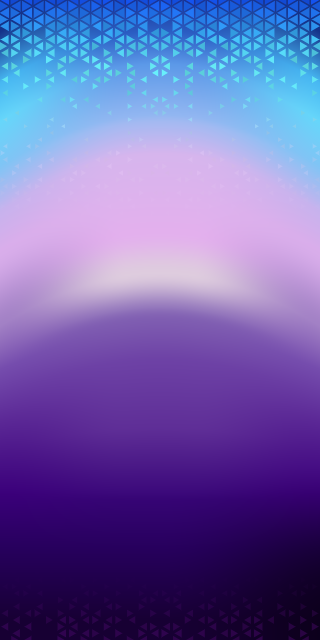
Reproduce this background procedurally as a Shadertoy shader.

```glsl
// A soft arched glow: blue sky over a pink band, a pale horizon and deep violet.
// Two vertical ramps (middle and sides) are blended along a bent height, then
// a triangular lattice is laid on top, its cells thinning out away from the ends.

float hash(vec2 p) {
    vec3 q = fract(vec3(p.xyx) * 0.1031);
    q += dot(q, q.yzx + 33.33);
    return fract((q.x + q.y) * q.z);
}

// Linear progress from a to b, clamped
float span(float a, float b, float t) {
    return clamp((t - a) / (b - a), 0.0, 1.0);
}

vec3 middleRamp(float t) {
    vec3 c = vec3(0.10, 0.20, 0.58);
    c = mix(c, vec3(0.17, 0.37, 0.77), span(0.00, 0.05, t));
    c = mix(c, vec3(0.36, 0.60, 0.91), span(0.05, 0.10, t));
    c = mix(c, vec3(0.60, 0.73, 0.95), span(0.10, 0.19, t));
    c = mix(c, vec3(0.84, 0.71, 0.93), span(0.18, 0.24, t));
    c = mix(c, vec3(0.89, 0.69, 0.93), span(0.24, 0.36, t));
    c = mix(c, vec3(0.87, 0.80, 0.87), smoothstep(0.36, 0.43, t));
    c = mix(c, vec3(0.52, 0.40, 0.71), smoothstep(0.425, 0.50, t));
    c = mix(c, vec3(0.43, 0.26, 0.65), span(0.48, 0.56, t));
    c = mix(c, vec3(0.37, 0.18, 0.59), span(0.56, 0.67, t));
    return mix(c, vec3(0.22, 0.02, 0.47), span(0.67, 0.78, t));
}

vec3 sideRamp(float t) {
    vec3 c = vec3(0.08, 0.20, 0.54);
    c = mix(c, vec3(0.28, 0.72, 0.95), span(-0.03, 0.05, t));
    c = mix(c, vec3(0.40, 0.84, 0.98), span(0.05, 0.11, t));
    c = mix(c, vec3(0.50, 0.77, 0.96), span(0.11, 0.18, t));
    c = mix(c, vec3(0.78, 0.70, 0.93), span(0.18, 0.25, t));
    c = mix(c, vec3(0.85, 0.68, 0.92), span(0.25, 0.31, t));
    c = mix(c, vec3(0.63, 0.50, 0.77), smoothstep(0.31, 0.44, t));
    c = mix(c, vec3(0.46, 0.30, 0.68), span(0.43, 0.51, t));
    c = mix(c, vec3(0.36, 0.16, 0.59), span(0.51, 0.62, t));
    return mix(c, vec3(0.23, 0.00, 0.48), span(0.62, 0.77, t));
}

vec3 backdrop(vec2 uv) {
    float depth = 1.0 - uv.y;
    float side = abs(2.0 * uv.x - 1.0);
    float bent = depth - 0.08 * side * side * (1.0 - smoothstep(0.5, 0.8, depth));
    vec3 c = mix(middleRamp(bent), sideRamp(bent), smoothstep(0.2, 1.0, side));

    // Night at the foot, darkest in the right corner
    c = mix(c, vec3(0.15, 0.00, 0.36), span(0.77, 0.86, depth));
    c = mix(c, vec3(0.09, 0.00, 0.20), span(0.86, 0.97, depth));
    float corner = smoothstep(0.5, 1.1, uv.x) * smoothstep(0.72, 0.95, depth);
    return mix(c, vec3(0.03, 0.00, 0.07), 0.75 * corner);
}

// Adds lattice triangles whose size and density depend on their depth
vec3 addTriangles(vec3 c, vec2 p, float aspect) {
    const float SIDE = 0.0417;
    const float HEIGHT = 0.866;
    vec2 skew = vec2(p.x / HEIGHT, p.y - 0.5 * p.x / HEIGHT) / SIDE;
    skew.x = p.x / (HEIGHT * SIDE);
    vec2 cell = floor(skew);
    vec2 f = skew - cell;
    float upper = step(1.0, f.x + f.y);
    vec2 b = mix(f, 1.0 - f, upper);
    float inner = min(min(b.x, b.y), 1.0 - b.x - b.y);

    // Depth of the triangle's centre, shared by all its pixels
    vec2 mid = cell + (1.0 + upper) / 3.0;
    float depth = 1.0 - (mid.y + 0.5 * mid.x) * SIDE / aspect;
    float chance = hash(cell + upper * 57.0 + 200.0);

    // Large and dense at the top, small and faint lower, returning at the foot
    float foot = smoothstep(0.89, 1.0, depth);
    float size = mix(0.80, 0.30, span(0.02, 0.20, depth));
    size = mix(size, 0.40, span(0.20, 0.25, depth));
    size = mix(size, 0.62, foot);
    float density = mix(1.0, 0.28, span(0.03, 0.17, depth));
    density = mix(density, 0.5, span(0.20, 0.27, depth));
    float alpha = mix(0.95, 0.22, span(0.11, 0.24, depth));
    alpha *= 1.0 - smoothstep(0.25, 0.35, depth);
    alpha = max(alpha, 0.45 * foot) * step(chance, density);

    vec3 tint = mix(vec3(0.08, 0.34, 0.98), vec3(0.24, 0.75, 1.0), span(0.0, 0.06, depth));
    tint = mix(tint, vec3(0.41, 0.96, 0.99), span(0.05, 0.10, depth));
    tint = mix(tint, vec3(0.96, 0.86, 1.0), span(0.15, 0.24, depth));
    tint = mix(tint, vec3(0.32, 0.04, 0.46), step(0.6, depth));
    tint *= 0.85 + 0.15 * fract(chance * 7.0 + 0.3);

    float soft = 0.6 / (iResolution.x * SIDE * HEIGHT);
    float edge = (1.0 - size) / 3.0;
    return mix(c, tint, alpha * smoothstep(edge - soft, edge + soft, inner));
}

void mainImage(out vec4 fragColor, in vec2 fragCoord) {
    vec2 uv = fragCoord / iResolution.xy;
    float aspect = iResolution.y / iResolution.x;
    vec2 mirrored = vec2(abs(uv.x - 0.5), uv.y * aspect);
    vec3 color = addTriangles(backdrop(uv), mirrored, aspect);
    fragColor = vec4(color, 1.0);
}
```
